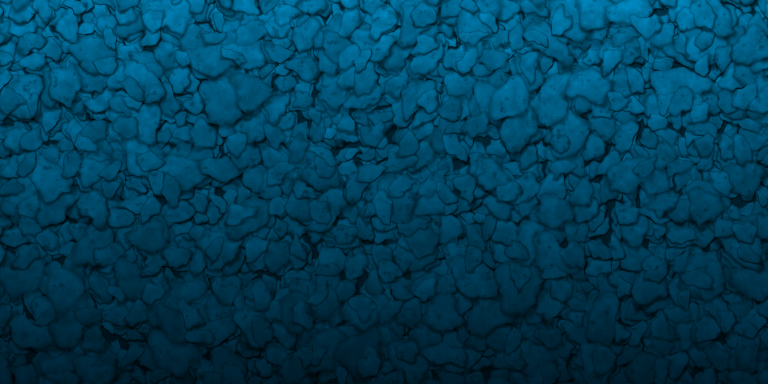
Write a Shadertoy shader that draws this texture.

```glsl
// Bed of overlapping blue pebbles, fading from lit teal above to deep navy below.

const vec3 TOP_COLOR = vec3(0.0, 0.432, 0.608);
const vec3 BOTTOM_COLOR = vec3(0.0, 0.120, 0.182);
const vec2 LIGHT_DIR = vec2(-0.35, 0.94);
const float GAP_TONE = 0.42;
const float TONE_SPREAD = 0.20;
const float SHADOW = 0.46;
const float RIM_DARKENING = 0.24;
const float SLOPE_LIGHT = 0.07;
const float MOTTLE = 0.42;
const float PIT_DEPTH = 0.25;
const float PATCH = 0.06;

float hash(vec2 p) {
    vec3 q = fract(p.xyx * vec3(0.1031, 0.1030, 0.0973));
    q += dot(q, q.yzx + 33.33);
    return fract((q.x + q.y) * q.z);
}

vec2 hash2(vec2 p) {
    return vec2(hash(p), hash(p + 57.3));
}

float noise(vec2 p) {
    vec2 i = floor(p), f = fract(p);
    f = f * f * (3.0 - 2.0 * f);
    return mix(mix(hash(i), hash(i + vec2(1, 0)), f.x),
               mix(hash(i + vec2(0, 1)), hash(i + vec2(1, 1)), f.x), f.y);
}

float fbm(vec2 p) {
    float sum = 0.0, amp = 0.5;
    for (int i = 0; i < 4; i++) {
        sum += amp * noise(p);
        p = mat2(1.6, 1.2, -1.2, 1.6) * p + 17.0;
        amp *= 0.5;
    }
    return sum;
}

vec2 warp(vec2 p, float freq) {
    return vec2(noise(p * freq), noise(p * freq + 41.7)) - 0.5;
}

// Normalised distance to a lumpy pebble: 1 on its outline.
float pebble(vec2 q, float phase) {
    float a = atan(q.y, q.x + 1e-5);
    float lumps = 0.08 * sin(2.0 * a + phase) + 0.10 * sin(3.0 * a + 2.3 * phase)
                + 0.06 * sin(5.0 * a + 4.1 * phase);
    return length(q) * (1.0 + lumps);
}

// Paints one jittered grid of pebbles over the tone beneath it.
float paintLayer(float tone, vec2 p, float cell, float density, float seed,
                 float shadow, float pixel) {
    vec2 g = p / cell + seed * 7.3;
    vec2 base = floor(g);
    for (int j = -1; j <= 1; j++)
    for (int i = -1; i <= 1; i++) {
        vec2 id = base + vec2(i, j);
        vec2 key = id + seed * 31.0 + 100.0;
        if (hash(key + 3.7) > density) continue;

        vec2 center = id + 0.5 + 0.6 * (hash2(key) - 0.5);
        vec2 shape = hash2(key + 11.9);
        float angle = 6.2832 * hash(key + 23.1);
        float c = cos(angle), s = sin(angle);
        mat2 turn = mat2(c, -s, s, c);
        float size = mix(0.42, 0.62, shape.x);
        vec2 radii = size * vec2(1.12, mix(0.64, 0.95, shape.y));

        vec2 offset = g - center;
        float phase = 6.2832 * hash(key + 37.7);
        float d = pebble(turn * offset / radii, phase);
        float shadowD = pebble(turn * (offset + LIGHT_DIR * 0.06) / radii, phase);

        // Contact shadow, then the lit body with a darker rim.
        tone *= 1.0 - shadow * (1.0 - smoothstep(0.92, 1.24, shadowD));
        float body = 1.0 + TONE_SPREAD * (hash(key + 51.3) - 0.5);
        body += SLOPE_LIGHT * dot(offset, LIGHT_DIR) / size;
        body *= 1.0 - RIM_DARKENING * smoothstep(0.74, 1.06, d);
        float edge = 1.2 * pixel / (cell * size);
        tone = mix(tone, body, 1.0 - smoothstep(1.0 - edge, 1.0 + edge, d));
    }
    return tone;
}

void mainImage(out vec4 fragColor, in vec2 fragCoord) {
    vec2 p = fragCoord / iResolution.y;
    float pixel = 1.0 / iResolution.y;

    // Ragged outlines come from bending the plane at two scales.
    vec2 bent = p + 0.020 * warp(p, 24.0) + 0.009 * warp(p, 70.0);

    // Crevices are deep in some places and nearly closed in others.
    float shadow = SHADOW * mix(0.45, 1.4, noise(p * 16.0 + 5.0));

    // Small chips lie underneath, larger pebbles on top.
    float tone = GAP_TONE;
    tone = paintLayer(tone, bent, 0.050, 1.0, 5.0, shadow, pixel);
    tone = paintLayer(tone, bent, 0.043, 0.95, 1.0, shadow, pixel);
    tone = paintLayer(tone, bent, 0.066, 0.75, 2.0, shadow, pixel);
    tone = paintLayer(tone, bent, 0.100, 0.45, 3.0, shadow, pixel);
    tone = paintLayer(tone, bent, 0.055, 0.28, 4.0, shadow, pixel);

    // Mineral mottling, scattered pits and broad uneven patches.
    tone *= 1.0 + MOTTLE * (fbm(p * 50.0) - 0.47);
    tone *= 1.0 - PIT_DEPTH * smoothstep(0.60, 0.78, fbm(p * 62.0 + 9.0));
    tone *= 1.0 + PATCH * (noise(p * 8.0 + 3.0) - 0.5);

    vec3 depthColor = mix(BOTTOM_COLOR, TOP_COLOR, p.y);
    fragColor = vec4(clamp(depthColor * tone, 0.0, 1.0), 1.0);
}
```
